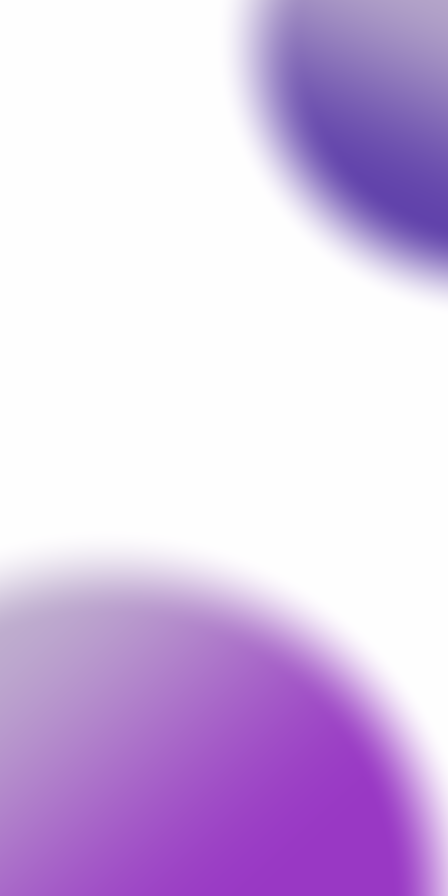
Reproduce this background procedurally as a Shadertoy shader.

```glsl
// Two soft blurred discs with violet gradients on a white field.

// Coverage of a disc whose rim fades out over a wide band
float softDisc(vec2 p, vec2 center, float radius, float blur) {
    return 1.0 - smoothstep(-blur, blur, length(p - center) - radius);
}

// Linear ramp from 0 at start to 1 after the given distance along dir
float ramp(vec2 p, vec2 start, vec2 dir, float span) {
    return smoothstep(-0.08, 1.08, dot(p - start, normalize(dir)) / span);
}

void mainImage(out vec4 fragColor, in vec2 fragCoord) {
    // Canvas units: x spans 0..1, y spans 0..2
    vec2 p = fragCoord / iResolution.xy * vec2(1.0, 2.0);
    vec3 color = vec3(0.998, 0.996, 0.998);

    // Indigo disc in the upper right corner
    vec3 indigo = mix(vec3(0.71, 0.65, 0.79), vec3(0.38, 0.26, 0.67),
                      ramp(p, vec2(1.0, 2.0), vec2(-0.4, -0.92), 0.44));
    color = mix(color, indigo, softDisc(p, vec2(1.115, 1.917), 0.536, 0.1));

    // Purple disc rising from the lower edge
    vec3 purple = mix(vec3(0.75, 0.69, 0.81), vec3(0.60, 0.22, 0.77),
                      ramp(p, vec2(0.0, 0.62), vec2(0.67, -0.74), 0.8));
    color = mix(color, purple, softDisc(p, vec2(0.234, -0.018), 0.742, 0.1));

    fragColor = vec4(color, 1.0);
}
```
